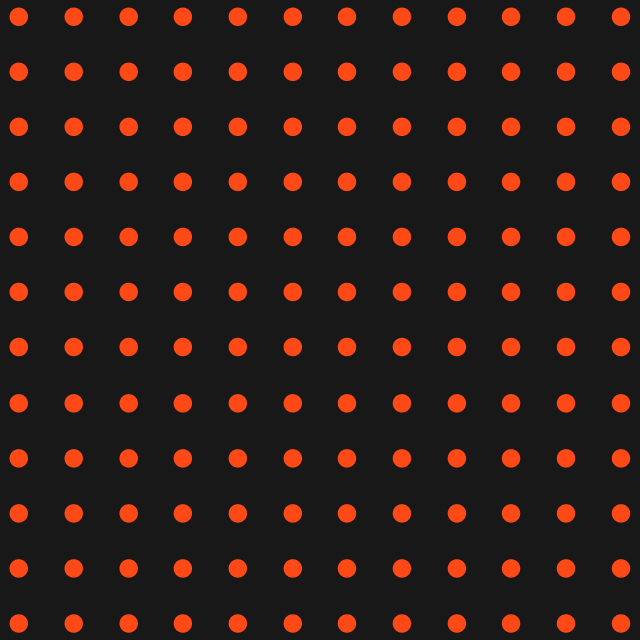
A WebGL 1 fragment shader for this pattern:

```glsl
precision highp float;

// Flat orange dots on a near-black ground, twelve across and twelve down.
// Columns repeat in groups of three with a slightly tighter gap between groups;
// rows share one pitch, with a slightly wider gap below the seventh row.

uniform vec2 u_resolution;

// Signed horizontal distance to the nearest column centre.
float columnOffset(float x) {
  float fromFirst = x - 0.0293;
  float group = floor((fromFirst + 0.043) / 0.2564);
  float local = fromFirst - group * 0.2564;
  float column = clamp(floor(local / 0.0859 + 0.5), 0.0, 2.0);
  return local - column * 0.0859;
}

// Signed vertical distance to the nearest row centre, measured from the top.
float rowOffset(float depth) {
  float local = depth - 0.0262 - 0.002 * step(0.586, depth);
  return local - 0.086 * floor(local / 0.086 + 0.5);
}

void main() {
  float canvasSize = min(u_resolution.x, u_resolution.y);
  vec2 p = gl_FragCoord.xy / canvasSize;

  // Circle distance with a one-pixel smooth edge
  float dotDistance = length(vec2(columnOffset(p.x), rowOffset(1.0 - p.y))) - 0.0144;
  float coverage = clamp(0.5 - dotDistance * canvasSize, 0.0, 1.0);

  vec3 ground = vec3(0.094, 0.094, 0.094);
  vec3 orange = vec3(1.0, 0.29, 0.09);
  gl_FragColor = vec4(mix(ground, orange, coverage), 1.0);
}
```
